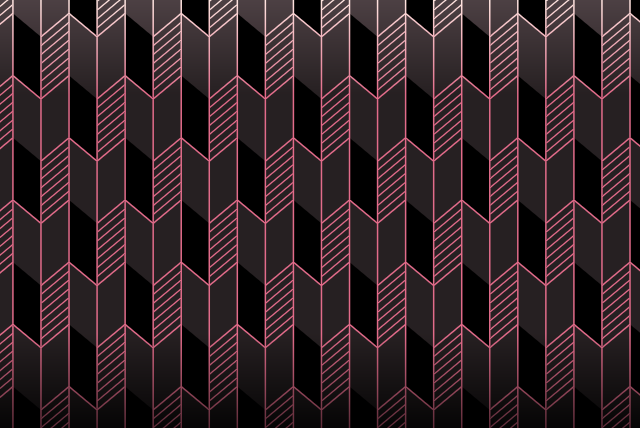
Give the GLSL for this pattern, as a Shadertoy shader.

```glsl
// Art deco herringbone: slanted black panels and pink hatched panels in columns
#define COLUMN_WIDTH 0.06574
#define FIRST_EDGE 0.0303
#define PANEL_HEIGHT 0.1453
#define FIRST_APEX 0.0313
#define SLANT 0.0547
#define HATCH_COUNT 7.0
#define OUTLINE_HALF 0.00175
#define HATCH_HALF 0.00155
#define CHARCOAL vec3(0.150, 0.125, 0.132)
#define PINK vec3(0.885, 0.420, 0.540)
#define PALE vec3(1.0, 0.90, 0.88)

// Antialiased coverage of a signed distance (negative inside)
float coverage(float dist, float pixel) {
    return clamp(0.5 - dist / pixel, 0.0, 1.0);
}

void mainImage(out vec4 fragColor, in vec2 fragCoord) {
    // Canvas units: height 1, width 1.5, y running down from the top
    vec2 uv = fragCoord / iResolution.xy;
    vec2 p = vec2(uv.x * 1.5, 1.0 - uv.y);
    float pixel = 1.0 / iResolution.y;

    // Columns alternate in slant; each pair steps down by one panel
    float across = (p.x - FIRST_EDGE) / COLUMN_WIDTH;
    float column = floor(across);
    float along = across - column;
    bool hatched = mod(column, 2.0) > 0.5;
    float rise = hatched ? 1.0 - along : along;
    float pairShift = floor(mod(column, 4.0) * 0.5);
    float panel = (p.y - FIRST_APEX - SLANT * rise) / PANEL_HEIGHT + pairShift;
    panel = mod(panel + 0.5, 2.0) - 0.5;

    // Converts panel units into distance across a slanted edge
    float toDistance = PANEL_HEIGHT * COLUMN_WIDTH / length(vec2(COLUMN_WIDTH, SLANT));

    // Slanted lines: panel outlines plus the hatching
    float outline = abs(panel - 1.0);
    float hatch = 1e3;
    if (hatched) {
        outline = min(outline, abs(panel));
        float nearest = clamp(floor(panel * HATCH_COUNT + 0.5), 0.0, HATCH_COUNT);
        hatch = abs(panel - nearest / HATCH_COUNT);
    }
    float upright = min(along, 1.0 - along) * COLUMN_WIDTH;
    float outlineDist = min(outline * toDistance, upright) - OUTLINE_HALF;
    float hatchDist = hatch * toDistance - HATCH_HALF;
    float line = coverage(min(outlineDist, hatchDist), pixel);

    // Light falls from the top, shadow gathers at the bottom
    float light = clamp(1.0 - p.y / 0.22, 0.0, 1.0);
    float shadow = clamp((p.y - 0.78) / 0.22, 0.0, 1.0);

    // Panel fill, then lines on top
    float black = hatched ? 0.0 : coverage((abs(panel - 0.5) - 0.5) * toDistance, pixel);
    vec3 fill = CHARCOAL * (1.0 + light) * (1.0 - 0.85 * shadow) * (1.0 - black);
    vec3 ink = mix(PINK, PALE, light) * (1.0 - 0.6 * shadow);
    fragColor = vec4(mix(fill, ink, line), 1.0);
}
```
